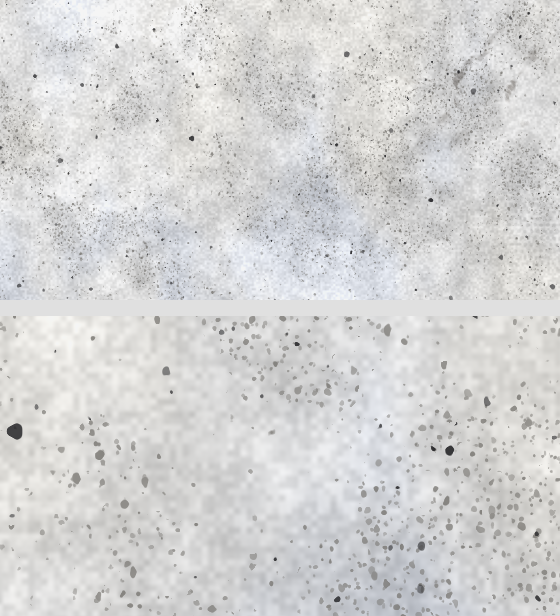
Top: the whole. Bottom: its middle third, enlarged.
This texture is drawn by a Shadertoy shader. Its source:

```glsl
#define WALL vec3(0.896, 0.896, 0.896)
#define COOL_TINT vec3(-0.022, -0.006, 0.026)
#define WARM_TINT vec3(0.008, 0.002, -0.014)
#define GRIT_COLOR vec3(0.43, 0.42, 0.40)
#define PORE_COLOR vec3(0.13, 0.13, 0.14)
#define CLOUD 0.17
#define MOTTLE 0.16
#define GRAIN 0.11
#define STREAK 0.06
#define SCAR_DEPTH 0.30

vec2 hash22(vec2 p) {
    vec3 q = fract(p.xyx * vec3(0.1031, 0.1030, 0.0973));
    q += dot(q, q.yzx + 33.33);
    return fract((q.xx + q.yz) * q.zy);
}

float noise(vec2 p) {
    vec2 i = floor(p), f = fract(p);
    f = f * f * (3.0 - 2.0 * f);
    float low = mix(hash22(i).x, hash22(i + vec2(1, 0)).x, f.x);
    float high = mix(hash22(i + vec2(0, 1)).x, hash22(i + vec2(1, 1)).x, f.x);
    return mix(low, high, f.y);
}

float fbm(vec2 p) {
    float sum = 0.0, amp = 0.5;
    for (int i = 0; i < 5; i++) {
        sum += amp * noise(p);
        p = mat2(1.6, 1.2, -1.2, 1.6) * p + 7.3;
        amp *= 0.5;
    }
    return sum / 0.97;
}

// Soft round patch used to place regional wear
float patchAt(vec2 p, vec2 center, vec2 size) {
    vec2 d = (p - center) / size;
    return exp(-dot(d, d));
}

// Cellular scatter of ragged pits; share is the part of cells that hold one
float pits(vec2 p, float scale, float share, float radius) {
    vec2 g = p * scale, cell = floor(g);
    float soft = 0.7 / iResolution.y;
    float wobble = radius * 0.9 * (noise(p * 0.9 / radius) - 0.5);
    float ink = 0.0;
    for (int j = -1; j <= 1; j++)
    for (int i = -1; i <= 1; i++) {
        vec2 id = cell + vec2(i, j);
        vec2 spot = hash22(id + scale), kind = hash22(id + scale + 57.3);
        vec2 d = (g - id - spot) / scale;
        d.y *= mix(0.65, 1.2, spot.x);
        float size = radius * mix(0.35, 1.0, kind.y * kind.y);
        float pit = 1.0 - smoothstep(size - soft, size + soft, length(d) + wobble);
        ink = max(ink, pit * step(kind.x, share) * mix(0.5, 1.0, spot.y));
    }
    return ink;
}

void mainImage(out vec4 fragColor, in vec2 fragCoord) {
    vec2 p = fragCoord / iResolution.y;
    float across = fragCoord.x / iResolution.x;

    // Broad clouds, mottling, trickle streaks and fine grain
    float tone = CLOUD * (fbm(p * 3.0 + 4.0) - 0.5);
    tone += MOTTLE * (fbm(p * 17.0 + 31.0) - 0.5);
    tone += GRAIN * (noise(p * 140.0) - 0.5);
    tone += STREAK * (fbm(p * vec2(13.0, 1.3) + 9.0) - 0.5);
    tone -= 0.035 * smoothstep(0.2, 0.0, across) + 0.025 * smoothstep(0.58, 0.85, across);
    vec3 color = WALL + tone;

    // Bluish and yellowish staining
    float stain = fbm(p * vec2(3.2, 1.8) + 21.0) - 0.48;
    stain += 0.18 * patchAt(p, vec2(0.45, 0.1), vec2(0.45, 0.3));
    stain += 0.16 * patchAt(p, vec2(1.1, 0.3), vec2(0.18, 0.4));
    stain -= 0.18 * patchAt(p, vec2(1.5, 0.75), vec2(0.5, 0.3));
    color += COOL_TINT * smoothstep(0.0, 0.25, stain);
    color += WARM_TINT * smoothstep(0.0, 0.25, -stain);

    // Eroded scars with shaded edges
    float scar = patchAt(p, vec2(1.6, 0.73), vec2(0.24, 0.17));
    vec2 q = p * 13.0 + 2.0 * noise(p * 9.0);
    float relief = fbm(q) - fbm(q + vec2(0.28, -0.32));
    color += relief * (0.05 + 0.08 * scar);
    color -= SCAR_DEPTH * scar * smoothstep(0.08, 0.28, relief) * vec3(0.95, 1.0, 1.05);

    // Rows of faint dimples
    vec2 row = p * 46.0;
    row.x += 0.5 * mod(floor(row.y), 2.0);
    float dimple = smoothstep(0.42, 0.15, length(fract(row) - 0.5 + 0.25 * (noise(p * 60.0) - 0.5)));
    color -= 0.07 * dimple * patchAt(p, vec2(1.78, 0.24), vec2(0.14, 0.13));

    // Gritty wear gathers in clusters
    float wear = fbm(p * 4.5 + 50.0) + 0.5 * (fbm(p * 19.0 + 5.0) - 0.5);
    wear += 0.14 * patchAt(p, vec2(0.97, 0.3), vec2(0.3, 0.35));
    wear += 0.16 * patchAt(p, vec2(1.4, 0.75), vec2(0.4, 0.3));
    wear += 0.10 * patchAt(p, vec2(0.2, 0.35), vec2(0.3, 0.2));
    wear = smoothstep(0.46, 0.82, wear);
    color -= 0.05 * wear;
    float grit = pits(p, 78.0, 0.03 + 0.5 * wear, 0.0042);
    grit = max(grit, 0.8 * pits(p, 125.0, 0.02 + 0.4 * wear, 0.0026));
    color = mix(color, GRIT_COLOR, 0.75 * grit);

    // Dark air holes, small and large
    float holes = pits(p, 25.0, 0.13 + 0.2 * wear, 0.0042);
    holes = max(holes, pits(p, 9.0, 0.17, 0.0085));
    color = mix(color, PORE_COLOR, 0.9 * holes);

    fragColor = vec4(clamp(color, 0.0, 0.96), 1.0);
}
```
